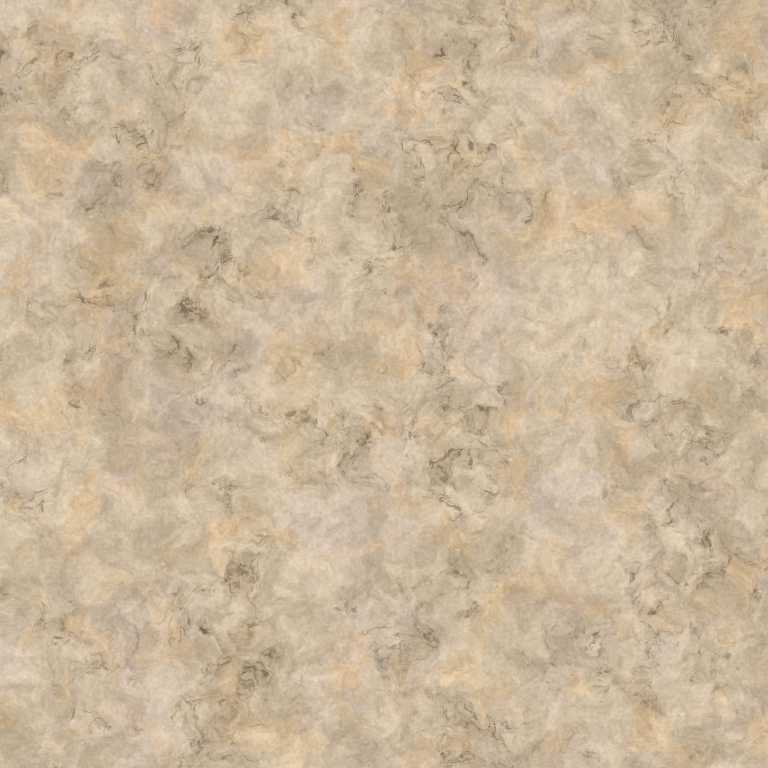
Write a three.js fragment shader that draws this texture.

```glsl
// Warm beige marble with ochre and grey mottling, broken brown veins and fine grain.
varying vec2 vUv;

vec2 gradientAt(vec2 cell) {
  float angle = 6.2832 * fract(sin(dot(cell, vec2(127.1, 311.7))) * 43758.5);
  return vec2(cos(angle), sin(angle));
}

// Gradient noise, roughly -0.7 to 0.7
float gradientNoise(vec2 p) {
  vec2 cell = floor(p);
  vec2 f = p - cell;
  vec2 u = f * f * f * (f * (f * 6.0 - 15.0) + 10.0);
  vec2 e = vec2(1.0, 0.0);
  float a = dot(gradientAt(cell), f);
  float b = dot(gradientAt(cell + e.xy), f - e.xy);
  float c = dot(gradientAt(cell + e.yx), f - e.yx);
  float d = dot(gradientAt(cell + e.xx), f - e.xx);
  return mix(mix(a, b, u.x), mix(c, d, u.x), u.y);
}

// Layered noise, turned at each octave to hide the lattice
float fbm(vec2 p, float roughness) {
  float sum = 0.0;
  float amplitude = 0.5;
  for (int i = 0; i < 5; i++) {
    sum += amplitude * gradientNoise(p);
    p = mat2(1.6, 1.2, -1.2, 1.6) * p + 13.7;
    amplitude *= roughness;
  }
  return sum;
}

// 1 on the zero level of a noise value, fading to 0 at the given width
float ridge(float level, float width) {
  return 1.0 - smoothstep(0.0, width, abs(level));
}

void main() {
  // Bend the domain so that clouds and veins curl
  vec2 warp = vec2(fbm(vUv * 13.0 + 3.1, 0.55), fbm(vUv * 13.0 + 41.7, 0.55));
  vec2 p = vUv + 0.045 * warp;

  // Cloudy stone body: broad tone, small clouds and crisp mottling
  float cloud = fbm(p * 15.0 + 7.3, 0.7) + 0.3 * gradientNoise(vUv * 5.0 + 2.6);
  vec3 color = mix(vec3(0.745, 0.675, 0.57), vec3(0.865, 0.795, 0.69),
                   smoothstep(-0.46, 0.38, cloud));
  color *= 1.0 + 0.13 * fbm(p * 42.0 + 15.5, 0.75);

  // Ochre blushes and cool grey patches
  float ochre = smoothstep(-0.04, 0.34, fbm(p * 12.0 + 23.9, 0.68));
  float grey = smoothstep(-0.06, 0.32, fbm(p * 7.0 + 59.2, 0.64));
  color = mix(color, color * vec3(1.045, 0.98, 0.895), 0.75 * ochre);
  color = mix(color, color * vec3(0.98, 0.98, 1.035), 0.8 * grey);

  // Soft brown stains, with veins gathered inside them
  float stain = smoothstep(-0.16, 0.24, fbm(p * 7.0 + 83.4, 0.6));
  float mottle = smoothstep(-0.04, 0.3, fbm(p * 27.0 + 11.8, 0.7));
  float coarseLevel = fbm(p * 13.0 + 97.1, 0.55);
  float coarse = ridge(coarseLevel, 0.03);
  float halo = ridge(coarseLevel, 0.13);
  float fine = ridge(fbm(p * 27.0 + 31.6, 0.55), 0.045);
  color = mix(color, vec3(0.57, 0.50, 0.39), stain * (0.22 * mottle + 0.22 * halo));
  color = mix(color, vec3(0.42, 0.36, 0.27),
              stain * (0.38 * coarse * (0.35 + mottle) + 0.34 * fine * (0.2 + mottle)));

  // Dark pits within the stains and rare pale flecks
  float pits = smoothstep(0.24, 0.42, gradientNoise(p * 85.0 + 5.2));
  float flecks = smoothstep(0.5, 0.6, gradientNoise(vUv * 95.0 + 71.3));
  color = mix(color, vec3(0.40, 0.35, 0.28), 0.5 * pits * stain * mottle);
  color = mix(color, vec3(0.92, 0.87, 0.79), 0.45 * flecks);

  // Fine grain
  float grain = gradientNoise(vUv * 220.0) + 0.7 * gradientNoise(vUv * 110.0 + 19.0);
  color += 0.042 * grain;

  gl_FragColor = vec4(color, 1.0);
}
```
